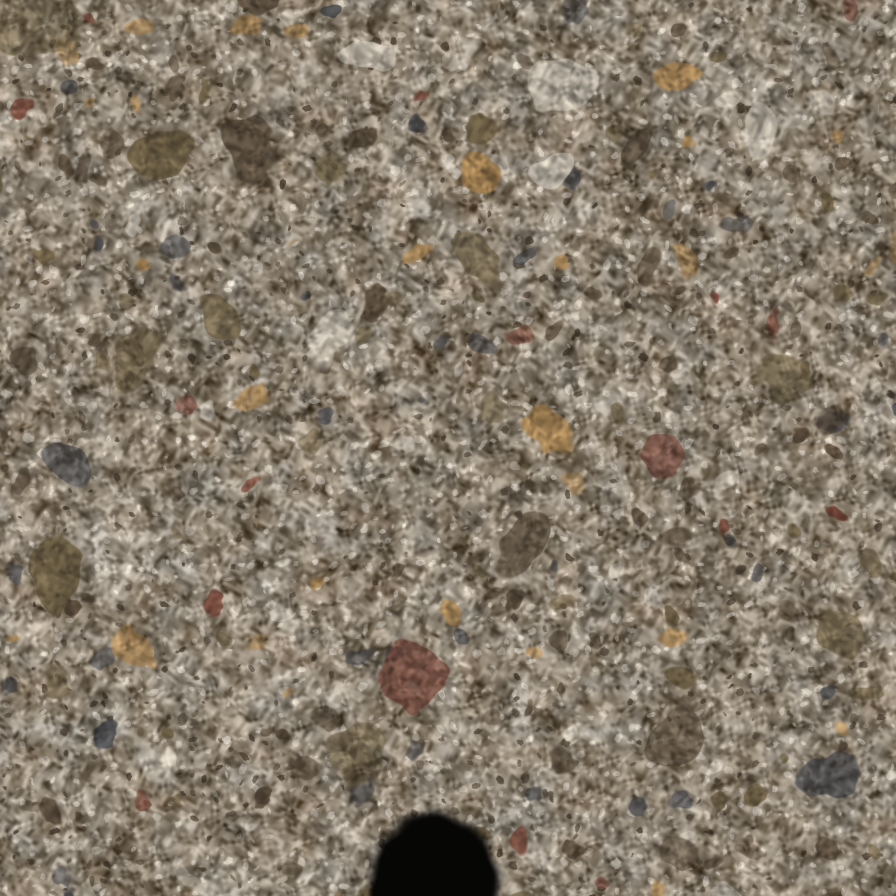
Reproduce this texture procedurally as a three.js fragment shader.

```glsl
// Weathered concrete: sandy grain, scattered coloured pebbles and one dark drilled hole.
varying vec2 vUv;

#define MORTAR vec3(0.535, 0.493, 0.432)
#define GRAIN_CONTRAST 0.80
#define GRAIN_SCALE 105.0
#define PEBBLE_CELLS 9.0
#define PEBBLE_SHARE 0.50
#define GRAVEL_CELLS 23.0
#define GRAVEL_SHARE 0.42
#define SPECK_CELLS 72.0
#define SPECK_SHARE 0.50
#define EDGE_SOFTNESS 0.0024
#define HOLE_CENTRE vec2(0.484, 0.018)
#define HOLE_RADIUS 0.074

float hash(vec2 p) {
  return fract(sin(dot(p, vec2(127.1, 311.7))) * 43758.545);
}

mat2 rotation(float angle) {
  float c = cos(angle), s = sin(angle);
  return mat2(c, s, -s, c);
}

float noise(vec2 p) {
  vec2 i = floor(p), f = fract(p);
  f = f * f * (3.0 - 2.0 * f);
  float low = mix(hash(i), hash(i + vec2(1.0, 0.0)), f.x);
  float high = mix(hash(i + vec2(0.0, 1.0)), hash(i + vec2(1.0, 1.0)), f.x);
  return mix(low, high, f.y);
}

// Sand grain: octaves turned against each other to hide the lattice
float sandGrain(vec2 p) {
  vec2 q = p + 0.006 * vec2(noise(p * 60.0), noise(p * 60.0 + 31.0));
  float coarse = noise(rotation(0.5) * q * GRAIN_SCALE * 0.4);
  float middle = noise(rotation(1.2) * q * GRAIN_SCALE + 17.0);
  float fine = noise(rotation(2.1) * q * GRAIN_SCALE * 2.0 + 43.0);
  return 0.22 * coarse + 0.38 * middle + 0.40 * fine - 0.5;
}

// Stone kinds, from common brown to rare rust and pale quartz
vec3 stoneColour(float pick) {
  if (pick < 0.36) return vec3(0.32, 0.27, 0.21);
  if (pick < 0.55) return vec3(0.40, 0.35, 0.25);
  if (pick < 0.70) return vec3(0.27, 0.27, 0.28);
  if (pick < 0.79) return vec3(0.62, 0.49, 0.31);
  if (pick < 0.86) return vec3(0.43, 0.25, 0.20);
  return vec3(0.73, 0.70, 0.65);
}

vec3 speckColour(float pick) {
  return pick < 0.5 ? vec3(0.28, 0.24, 0.19) : vec3(0.75, 0.72, 0.67);
}

// One layer of irregular, turned ellipses, at most one per cell
vec3 scatter(vec3 ground, vec2 p, float cells, float share, bool specks, float grain) {
  vec2 q = p * cells;
  float wobble = 0.30 * (noise(q * 2.7 + cells) - 0.5)
               + 0.14 * (noise(q * 7.0 + cells) - 0.5);
  float softness = EDGE_SOFTNESS * cells;
  if (specks) softness *= 0.6;
  for (int y = -1; y <= 1; y++) {
    for (int x = -1; x <= 1; x++) {
      vec2 cell = floor(q) + vec2(float(x), float(y));
      vec2 seed = cell + cells * 1.37;
      if (hash(seed) > share) continue;
      vec2 centre = cell + 0.15 + 0.7 * vec2(hash(seed + 3.1), hash(seed + 5.7));
      vec2 d = rotation(6.283 * hash(seed + 9.2)) * (q - centre);
      d.y *= mix(1.0, 2.1, hash(seed + 11.9));
      float size = hash(seed + 14.3);
      float radius = mix(0.17, 0.42, size * size);
      float edge = length(d) + wobble - radius;
      float cover = 1.0 - smoothstep(-softness, softness, edge);
      float pick = hash(seed + 21.5);
      vec3 stone = specks ? speckColour(pick) : stoneColour(pick);
      stone *= 1.0 + 0.9 * grain;
      ground = mix(ground, stone, cover * mix(0.55, 0.95, hash(seed + 27.8)));
    }
  }
  return ground;
}

void main() {
  vec2 p = vUv;
  float grain = sandGrain(p);

  // Mortar with grain, broad stains and a faint warm-cool drift
  float stain = noise(p * 7.0 + 5.0) - 0.5;
  float tint = noise(p * 38.0 + 71.0) - 0.5;
  vec3 colour = MORTAR + GRAIN_CONTRAST * grain + 0.05 * stain;
  colour += tint * vec3(0.03, 0.0, -0.03);

  // Aggregate from fine to large
  colour = scatter(colour, p, SPECK_CELLS, SPECK_SHARE, true, grain);
  colour = scatter(colour, p, GRAVEL_CELLS, GRAVEL_SHARE, false, grain);
  colour = scatter(colour, p, PEBBLE_CELLS, PEBBLE_SHARE, false, grain);

  // Drilled hole with a ragged, shaded rim
  float rim = length(p - HOLE_CENTRE) - HOLE_RADIUS + 0.010 * (noise(p * 45.0) - 0.5);
  float depth = 1.0 - smoothstep(-0.010, 0.006, rim);
  colour = mix(colour, vec3(0.025, 0.024, 0.02), depth);

  gl_FragColor = vec4(clamp(colour, 0.0, 1.0), 1.0);
}
```
